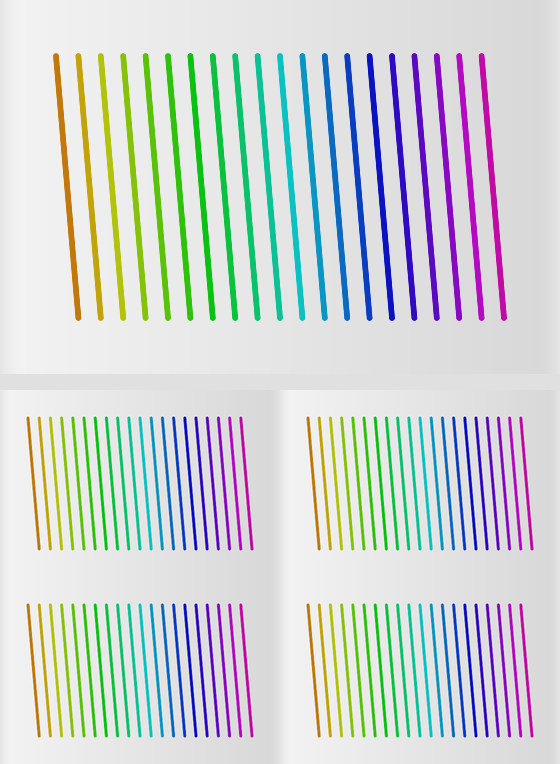
Top, the tile; bottom, the same tile 2 across and 2 down.
A Shadertoy shader for this pattern:

```glsl
const int STROKE_COUNT = 20;
const float STROKE_SPACING = 0.04;  // fraction of canvas width
const float STROKE_RADIUS = 0.0078; // fraction of canvas height
const vec2 FIRST_TOP = vec2(0.10, 0.85);
const vec2 FIRST_BOTTOM = vec2(0.14, 0.15);

// Fully bright hue wheel scaled into a darker, slightly muted range
vec3 hueColor(float hue, float low, float high) {
    vec3 wheel = abs(fract(hue + vec3(0.0, 2.0, 1.0) / 3.0) * 6.0 - 3.0) - 1.0;
    return mix(vec3(low), vec3(high), clamp(wheel, 0.0, 1.0));
}

float segmentDistance(vec2 p, vec2 a, vec2 b) {
    vec2 pa = p - a;
    vec2 ba = b - a;
    return length(pa - ba * clamp(dot(pa, ba) / dot(ba, ba), 0.0, 1.0));
}

// Linear fall from 0 to 1 that eases back across the wrapping edge
float wrappedRamp(float x, float margin) {
    float fall = clamp((x - margin) / (1.0 - 2.0 * margin), 0.0, 1.0);
    float edgeOffset = fract(x + 0.5) - 0.5;
    float rise = 1.0 - smoothstep(-margin, margin, edgeOffset);
    return abs(edgeOffset) < margin ? rise : fall;
}

void mainImage(out vec4 fragColor, in vec2 fragCoord) {
    vec2 uv = fragCoord / iResolution.xy;
    vec2 scale = vec2(iResolution.x / iResolution.y, 1.0);
    float pixel = 1.0 / iResolution.y;

    // Pale grey backdrop
    vec3 color = mix(vec3(0.948), vec3(0.848), wrappedRamp(uv.x, 0.04));

    // Slanted round-ended strokes, one step round the hue wheel each
    for (int i = 0; i < STROKE_COUNT; i++) {
        vec2 shift = vec2(float(i) * STROKE_SPACING, 0.0);
        vec2 top = FIRST_TOP + shift;
        vec2 bottom = FIRST_BOTTOM + shift;
        float d = segmentDistance(uv * scale, top * scale, bottom * scale) - STROKE_RADIUS;
        float coverage = 1.0 - smoothstep(-0.5 * pixel, 0.5 * pixel, d);
        color = mix(color, hueColor(top.x, 0.04, 0.76), coverage);
    }

    fragColor = vec4(color, 1.0);
}
```
